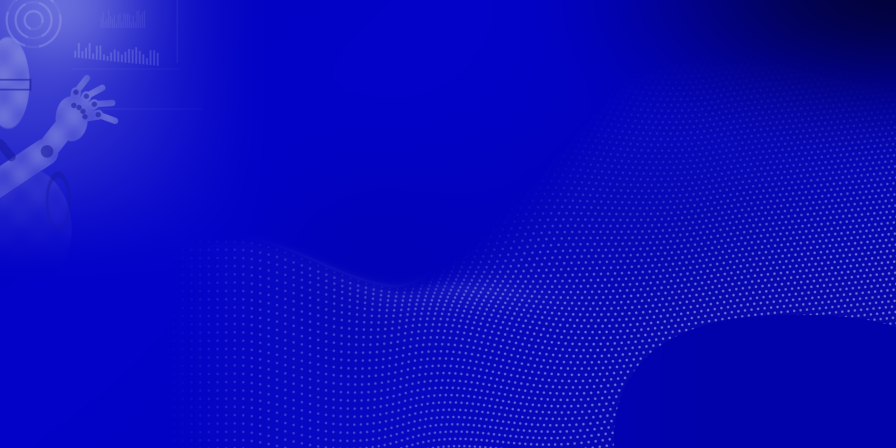
A Shadertoy shader for this background:

```glsl
// A deep blue backdrop with a waving sheet of fine dots and a pale technical glow.
// The dots are a warped lattice, un-warped by its Jacobian so that each stays round;
// the glow holds a plain robot silhouette, a dial and bar charts made of distances.

float hash(float n) { return fract(sin(n * 91.7) * 437.58); }

// Coverage of a shape from its signed distance, in canvas heights.
float fill(float d) {
    float w = 0.8 / iResolution.y;
    return 1.0 - smoothstep(-w, w, d);
}

float capsule(vec2 p, vec2 a, vec2 b, float r) {
    vec2 ab = b - a;
    return length(p - a - ab * clamp(dot(p - a, ab) / dot(ab, ab), 0.0, 1.0)) - r;
}

float ellipse(vec2 p, vec2 r) { return (length(p / r) - 1.0) * min(r.x, r.y); }

float box(vec2 p, vec2 lo, vec2 hi) {
    vec2 d = max(lo - p, p - hi);
    return max(d.x, d.y);
}

vec3 backdrop(vec2 p) {
    float blue = 0.755 + 0.035 * exp(-pow((p.y - 0.15 - 0.75 * p.x) * 2.5, 2.0));
    blue -= 0.05 * exp(-dot(p - vec2(0.8, 0.42), p - vec2(0.8, 0.42)) * 14.0);
    blue -= 0.09 * smoothstep(0.85, 1.7, p.x) * (1.0 - 0.6 * smoothstep(0.2, 0.8, p.y));
    float corner = length((p - vec2(2.02, 1.03)) * vec2(1.0, 2.1));
    blue *= 1.0 - 0.68 * pow(1.0 - smoothstep(0.0, 0.95, corner), 1.3);
    return vec3(0.008, 0.008, blue);
}

// Opacity of the dotted sheet.
float dotWave(vec2 p) {
    float crest = 0.47 - 0.11 * smoothstep(0.52, 0.9, p.x)
        + 0.53 * smoothstep(0.87, 1.52, p.x) - 0.07 * smoothstep(1.67, 2.1, p.x);
    float fold = 0.47 - 0.11 * smoothstep(0.52, 0.9, p.x) - 0.06 * smoothstep(0.9, 1.6, p.x);

    // Rows follow the fold and crowd where the sheet turns over; columns lean to the right.
    float right = smoothstep(0.9, 1.7, p.x);
    float d = p.y - fold;
    float pinch = exp(-pow((p.x - 0.97) * 4.5, 2.0));
    float row = (d - 0.1 * right * (p.x - 0.9)) / mix(0.0185, 0.0125, smoothstep(0.6, 1.6, p.x));
    row += 4.0 * pinch * tanh(d / 0.06);
    float column = p.x * (45.0 + 7.0 * p.x) - 0.42 * row * smoothstep(0.7, 1.3, p.x);
    vec2 lattice = vec2(column, row);
    mat2 jacobian = mat2(dFdx(lattice), dFdy(lattice));
    vec2 offset = inverse(jacobian) * (fract(lattice) - 0.5) / iResolution.y;
    float dots = fill(length(offset) - 0.0027);

    // The sheet ends at its crest and at a rounded opening on the lower right.
    vec2 q = abs(p - vec2(1.78, 0.0)) / vec2(0.41, 0.297);
    float opening = (pow(pow(q.x, 2.5) + pow(q.y, 2.5), 0.4) - 1.0) * 0.3;
    float depth = crest - p.y;
    float soft = mix(0.02, 0.2, smoothstep(0.85, 1.2, p.x));
    float mask = smoothstep(0.0, soft, depth) * fill(-opening) * smoothstep(0.35, 0.6, p.x);
    float light = 0.26 + 0.29 * smoothstep(0.5, 1.4, p.x);
    light *= mix(1.0, 0.24, smoothstep(0.26, 0.66, p.y - 0.14 * smoothstep(1.4, 2.0, p.x)));
    float sheen = 0.1 * pinch * exp(-abs(d) * 30.0);
    float rim = smoothstep(0.5, 0.75, p.x) * (1.0 - smoothstep(0.85, 0.98, p.x));
    return mask * (dots * light + sheen + 0.03) + 0.09 * rim * exp(-abs(depth) * 200.0);
}

// Dial, bar charts and frame lines.
float display(vec2 p) {
    vec2 c = p - vec2(0.075, 0.955);
    float r = length(c), a = atan(c.y, c.x), ink = 0.0;
    for (int i = 1; i <= 3; i++) {
        float n = float(i);
        float gap = step(0.25, fract(a * n / 6.2832 + 0.3 * n));
        ink += fill(abs(r - 0.02 * n) - 0.0025) * mix(0.35, 1.0, gap);
    }
    for (int i = 0; i < 24; i++) {
        float n = float(i);
        vec2 lo = vec2(0.166 + 0.008 * n, 0.872 - 0.0008 * n);
        ink += fill(box(p, lo, lo + vec2(0.004, 0.01 + 0.028 * hash(n + 1.0))));
        lo = vec2(0.225 + 0.0042 * n, 0.938);
        ink += 0.5 * fill(box(p, lo, lo + vec2(0.002, 0.01 + 0.03 * hash(n + 40.0))));
    }
    ink += 0.4 * fill(box(p, vec2(0.394, 0.86), vec2(0.397, 1.0)));
    ink += 0.3 * fill(box(p, vec2(0.16, 0.845), vec2(0.4, 0.847)));
    ink += 0.25 * fill(box(p, vec2(0.22, 0.755), vec2(0.45, 0.758)));
    return min(ink, 1.0);
}

// Body silhouette in x, dark joints in y.
vec2 robot(vec2 p) {
    vec2 palm = vec2(0.16, 0.735);
    float body = ellipse(p - vec2(0.018, 0.815), vec2(0.048, 0.102));
    float joints = abs(box(p, vec2(-0.1, 0.8), vec2(0.068, 0.822))) - 0.002;
    joints = min(joints, capsule(p, vec2(0.0, 0.68), vec2(0.025, 0.65), 0.01));
    body = min(body, capsule(p, vec2(-0.02, 0.58), vec2(0.1, 0.66), 0.03));
    body = min(body, capsule(p, vec2(0.1, 0.66), palm, 0.024));
    body = min(body, ellipse(p - palm, vec2(0.036, 0.05)));
    for (int i = 0; i < 4; i++) {
        float a = 0.15 + 0.42 * float(i);
        vec2 knuckle = palm + 0.06 * vec2(cos(a), sin(a));
        vec2 tip = knuckle + 0.04 * vec2(cos(a - 0.5), sin(a - 0.5));
        body = min(body, min(capsule(p, palm, knuckle, 0.011), capsule(p, knuckle, tip, 0.007)));
        joints = min(joints, min(length(p - knuckle), length(p - palm * 0.5 - knuckle * 0.5)) - 0.006);
    }
    joints = min(joints, length(p - vec2(0.105, 0.662)) - 0.014);
    float torso = ellipse(p - vec2(0.045, 0.49), vec2(0.115, 0.14));
    joints = min(joints, abs(ellipse(p - vec2(0.13, 0.55), vec2(0.025, 0.06))) - 0.003);
    return vec2(max(fill(body), 0.4 * fill(torso)), fill(joints));
}

void mainImage(out vec4 fragColor, in vec2 fragCoord) {
    vec2 p = fragCoord / iResolution.xy * vec2(2.0, 1.0);
    vec3 color = backdrop(p);

    // Pale glow, fading to the right and downward.
    float fade = (1.0 - smoothstep(0.06, 0.62, p.x)) * smoothstep(0.36, 0.8, p.y);
    vec2 g = (p - vec2(0.17, 0.99)) * vec2(5.0, 7.0);
    color = mix(color, vec3(0.55, 0.58, 0.9), fade * (0.36 + 0.42 * exp(-dot(g, g))));
    color = mix(color, vec3(0.66, 0.69, 0.92), 0.34 * display(p) * sqrt(fade));
    vec2 figure = robot(p) * smoothstep(0.38, 0.68, p.y);
    float shade = 0.42 + 0.12 * sin(p.y * 70.0) * sin(p.x * 80.0 + 1.0);
    color = mix(color, vec3(0.6, 0.63, 0.89), shade * figure.x);
    color = mix(color, vec3(0.08, 0.09, 0.62), 0.55 * figure.y);

    color = mix(color, vec3(0.68, 0.73, 0.95), dotWave(p));
    fragColor = vec4(color, 1.0);
}
```
